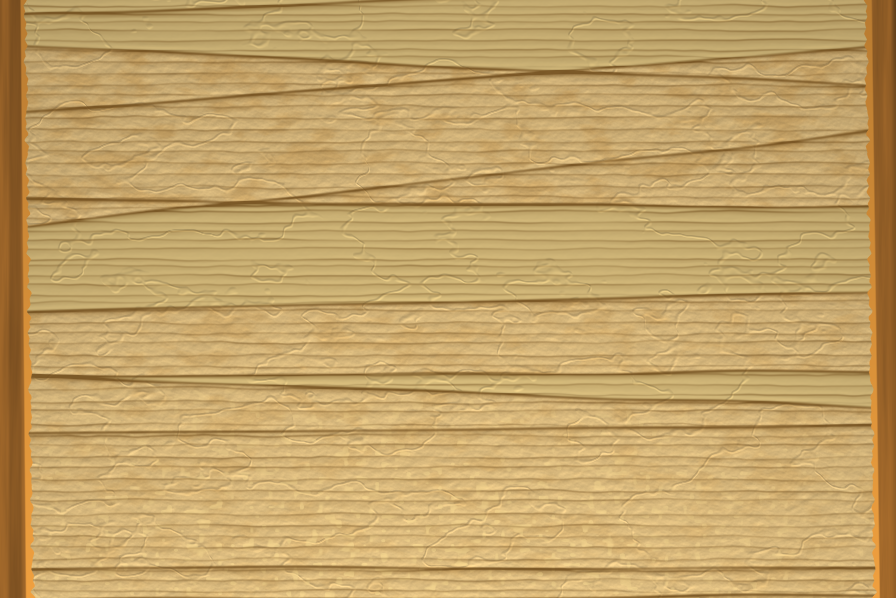
Reproduce this texture procedurally as a Shadertoy shader.

```glsl
// Backlit crinkled paper with fine horizontal threads and slanted cords, in a wooden frame.

const vec3 SMOOTH_PAPER = vec3(0.79, 0.69, 0.455);
const vec3 ROUGH_PAPER  = vec3(0.82, 0.70, 0.475);
const vec3 STAIN        = vec3(0.74, 0.57, 0.31);
const vec3 SHADOW       = vec3(0.43, 0.29, 0.10);
const vec3 GLINT        = vec3(0.96, 0.84, 0.56);
const vec3 WOOD         = vec3(0.59, 0.38, 0.155);
const vec3 GLOW         = vec3(0.84, 0.56, 0.22);

// Cord heights at the left and right edge, measured down from the top
const int CORDS = 11;
const vec2 CORD_ENDS[CORDS] = vec2[CORDS](
    vec2(0.025, -0.033), vec2(0.077, 0.143), vec2(0.186, 0.080), vec2(0.335, 0.347),
    vec2(0.377, 0.221), vec2(0.523, 0.490), vec2(0.630, 0.621), vec2(0.628, 0.682),
    vec2(0.722, 0.711), vec2(0.949, 0.949), vec2(1.004, 0.995));

float hash(vec2 p) {
    vec3 q = fract(p.xyx * 0.1031);
    q += dot(q, q.yzx + 33.33);
    return fract((q.x + q.y) * q.z);
}

float noise(vec2 p) {
    vec2 i = floor(p), f = fract(p);
    f = f * f * (3.0 - 2.0 * f);
    return mix(mix(hash(i), hash(i + vec2(1, 0)), f.x),
               mix(hash(i + vec2(0, 1)), hash(i + vec2(1, 1)), f.x), f.y);
}

float fbm(vec2 p) {
    float sum = 0.0, amp = 0.5;
    for (int i = 0; i < 4; i++) {
        sum += amp * noise(p);
        p = mat2(1.6, 1.2, -1.2, 1.6) * p + 7.3;
        amp *= 0.5;
    }
    return sum;
}

float bump(float d, float w) { return exp(-d * d / (w * w)); }

float cordY(int i, float x) {
    vec2 ends = CORD_ENDS[i];
    float wobble = noise(vec2(x * 6.0, float(i) * 9.0)) - 0.5;
    return mix(ends.x, ends.y, (x - 0.03) / 0.94) + 0.006 * wobble;
}

float between(float y, float top, float bottom, float soft) {
    return smoothstep(-soft, soft, y - top) * smoothstep(-soft, soft, bottom - y);
}

// Signed light of jittered rows: dark crease with a pale ridge above it
float threads(vec2 p, float count, float px) {
    float row = floor(p.y * count), light = 0.0;
    float w = max(0.0019, 0.6 * px);
    for (int k = -1; k <= 1; k++) {
        float id = row + float(k);
        float wave = noise(vec2(p.x * 9.0, id * 3.7)) + 0.4 * noise(vec2(p.x * 35.0, id * 5.1));
        float d = p.y - (id + 0.5 + 0.35 * (hash(vec2(id, count)) - 0.5) + 0.3 * (wave - 0.7)) / count;
        float depth = 0.45 + 0.75 * noise(vec2(p.x * 7.0 + 20.0, id * 2.3));
        light += depth * (0.38 * bump(d + 2.2 * w, 1.5 * w) - bump(d, w) - 0.25 * bump(d - 2.0 * w, 2.0 * w));
    }
    return light;
}

// Paper height: fine crumple plus long thin creases
float crumple(vec2 p, float rough) {
    float crease = abs(fbm(p * vec2(9.0, 14.0)) - 0.47);
    float fine = fbm(p * vec2(55.0, 85.0));
    return fine * mix(0.12, 0.85, rough) - 0.35 * smoothstep(0.025, 0.0, crease);
}

vec3 wood(vec2 p) {
    float grain = fbm(vec2(p.x * 110.0, p.y * 5.0));
    return WOOD * (0.88 + 0.24 * grain) * mix(0.95, 1.07, p.y);
}

vec3 paper(vec2 p, float x, float px) {
    // Smooth and rough zones, bounded by cords
    float soft = max(0.001, 0.5 * px);
    float flatZone = between(p.y, -1.0, min(cordY(1, x), cordY(2, x)), soft)
        + between(p.y, max(cordY(3, x), cordY(4, x)), cordY(5, x), soft)
        + between(p.y, cordY(6, x), cordY(7, x), soft);
    float rough = 1.0 - clamp(flatZone, 0.0, 1.0);

    vec3 color = mix(SMOOTH_PAPER, ROUGH_PAPER, rough);
    float stain = smoothstep(0.42, 0.72, fbm(p * vec2(22.0, 45.0)));
    color = mix(color, STAIN, stain * rough * mix(0.5, 0.2, p.y));
    color *= mix(0.94, 1.04, p.y) * (1.03 - 0.22 * (x - 0.5) * (x - 0.5));

    // Relief lit from above, and light shining through thin spots
    float relief = crumple(p + vec2(0.001, 0.003), rough) - crumple(p, rough);
    color *= 1.0 + clamp(0.38 * relief, -0.13, 0.13);
    float lit = smoothstep(0.45, 0.95, p.y) * bump(x - 0.45, 0.5) * rough;
    color = mix(color, GLINT, 0.65 * lit * smoothstep(0.68, 0.88, noise(p * vec2(95.0, 125.0))));

    float light = 0.36 * mix(threads(p, 66.0, px), threads(p, 53.0, px), rough);
    // Thick cords: pale body, dark underside, faint halo
    for (int i = 0; i < CORDS; i++) {
        float d = p.y - cordY(i, x);
        float depth = 0.75 + 0.35 * noise(vec2(x * 8.0, float(i) * 4.0));
        light += 0.22 * bump(d + 0.0055, 0.0035);
        light -= depth * (0.62 * bump(d, 0.0026) + 0.22 * bump(d - 0.003, 0.006));
    }
    color = mix(color, SHADOW, clamp(-light, 0.0, 0.85));
    return color * (1.0 + 0.22 * max(light, 0.0));
}

void mainImage(out vec4 fragColor, in vec2 fragCoord) {
    float px = 1.0 / iResolution.y;
    float x = fragCoord.x / iResolution.x;
    vec2 p = vec2(x * 1.5, 1.0 - fragCoord.y * px);

    // Ragged paper edges, a glowing gap, then the frame
    float teeth = 0.004 * abs(fract(p.y * 53.0) - 0.5) + 0.004 * (noise(vec2(p.y * 90.0, 3.0)) - 0.5);
    float paperMask = between(x, mix(0.027, 0.036, p.y) + teeth, mix(0.967, 0.977, p.y) - teeth, px * 0.5);
    float gapMask = between(x, mix(0.023, 0.029, p.y), mix(0.973, 0.982, p.y), px * 0.7);

    vec3 color = wood(p);
    color *= 1.0 - 0.15 * between(x, 0.010, 0.024, 0.002);
    color *= 1.0 - 0.3 * smoothstep(0.993, 1.0, x) * (1.0 - p.y);
    color = mix(color, GLOW * mix(0.86, 1.12, p.y), gapMask);
    color = mix(color, paper(p, x, px), paperMask);
    fragColor = vec4(color, 1.0);
}
```
